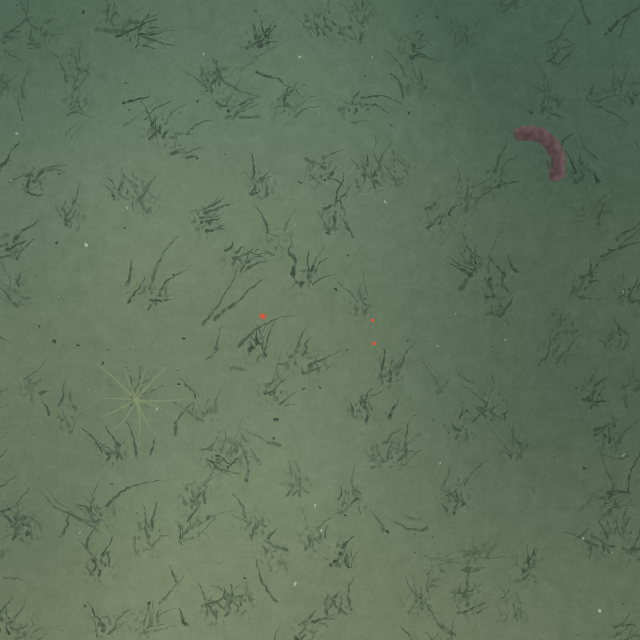
Give the GLSL for this texture, as a Shadertoy shader.

```glsl
// Murky green seabed seen from above, littered with clumps of dark twigs.
// A broad light gradient carries cell-scattered ragged strokes and specks,
// plus a pale many-armed star, a plum-coloured curved animal and red spots.

#define CLUMP_CELLS 11.5
#define CLUMP_DENSITY 0.78
#define CLUMP_TWIGS 8
#define LONG_CELLS 6.0
#define LONG_DENSITY 0.75
#define TWIG_WIDTH 0.0021
#define TWIG_SPREAD 1.9
#define TWIG_OPACITY 0.86
#define SPECK_CELLS 27.0
#define MOTTLE 0.025
#define EXPOSURE 0.86
#define STAR_ARMS 11

const vec3 SHADE_GREEN = vec3(0.300, 0.368, 0.300);
const vec3 LIT_GREEN = vec3(0.465, 0.527, 0.422);
const vec3 TWIG_DARK = vec3(0.175, 0.235, 0.190);
const vec3 HAIR_PALE = vec3(0.52, 0.58, 0.50);
const vec3 SHELL_WHITE = vec3(0.72, 0.76, 0.69);
const vec3 STAR_COLOR = vec3(0.52, 0.57, 0.42);
const vec3 PLUM = vec3(0.335, 0.265, 0.275);
const vec3 SPOT_RED = vec3(0.88, 0.33, 0.23);

float soft;  // edge softness in canvas units

vec3 hash3(vec2 p) {
    vec3 q = fract(p.xyx * vec3(0.1031, 0.1030, 0.0973));
    q += dot(q, q.yxz + 33.33);
    return fract((q.xxy + q.yzz) * q.zyx);
}

float gradientNoise(vec2 p) {
    vec2 i = floor(p), f = fract(p);
    vec2 u = f * f * f * (f * (f * 6.0 - 15.0) + 10.0);
    vec2 e = vec2(0.0, 1.0);
    float a = dot(hash3(i).xy * 2.0 - 1.0, f);
    float b = dot(hash3(i + e.yx).xy * 2.0 - 1.0, f - e.yx);
    float c = dot(hash3(i + e.xy).xy * 2.0 - 1.0, f - e.xy);
    float d = dot(hash3(i + e.yy).xy * 2.0 - 1.0, f - e.yy);
    return mix(mix(a, b, u.x), mix(c, d, u.x), u.y);
}

vec2 noisePair(vec2 p) { return vec2(gradientNoise(p), gradientNoise(p + 31.0)); }

float fill(float dist) { return 1.0 - smoothstep(-soft, soft, dist); }

// Tapered stroke from the origin, bowed into a parabola
float twig(vec2 p, float angle, float len, float bend, float width) {
    vec2 dir = vec2(cos(angle), sin(angle));
    vec2 q = vec2(dot(p, dir), dir.x * p.y - dir.y * p.x);
    float t = clamp(q.x / len, 0.0, 1.0);
    float d = length(q - vec2(t * len, bend * len * t * (1.0 - t)));
    return fill(d - width * (1.0 - 0.75 * t));
}

// Coverage of twig clumps, one possible clump per grid cell
float twigLayer(vec2 p, float cells, int count, float density, float width, float seed) {
    float cover = 0.0;
    float crumbs = smoothstep(0.0, 0.3, gradientNoise(p * vec2(150.0, 105.0) + seed));
    for (int j = -1; j <= 1; j++)
    for (int i = -1; i <= 1; i++) {
        vec2 cell = floor(p * cells) + vec2(i, j);
        vec3 h = hash3(cell + seed);
        if (h.z > density) continue;
        vec2 local = p - (cell + h.xy) / cells;
        vec3 style = hash3(cell + seed + 71.0);
        float lean = mix(0.2, 2.1, style.x);
        float strength = mix(0.55, 1.0, style.y);
        for (int k = 0; k < count; k++) {
            vec3 r = hash3(cell * 3.7 + seed + float(k) * 17.3);
            vec3 s = hash3(cell * 5.1 + seed + float(k) * 29.7);
            vec2 root = (s.xy - 0.5) * 0.5 / cells;
            float len = (0.16 + 0.5 * r.y * r.y) / cells;
            float w = width * mix(0.4, 1.5, s.z);
            float stroke = twig(local - root, lean + (r.x - 0.5) * TWIG_SPREAD, len, s.x - 0.5, w);
            cover = max(cover, stroke * strength * mix(0.4, 1.0, r.z));
        }
        float near = exp(-dot(local, local) * cells * cells * 20.0);
        cover = max(cover, 0.85 * near * crumbs * strength * step(4.0, float(count)));
    }
    return cover;
}

// Uneven light over the silt, cooler towards the top
vec3 seabed(vec2 p) {
    float right = smoothstep(0.42, 0.92, p.x) * (1.0 - 0.35 * smoothstep(0.35, 0.0, p.y));
    float light = EXPOSURE - 0.8 * right - 0.42 * smoothstep(0.6, 1.05, p.y) - 0.25 * smoothstep(0.28, 0.0, p.x);
    light += 0.15 * smoothstep(0.45, 0.0, p.y) + 0.24 * gradientNoise(p * 3.0 + 4.0);
    vec3 color = mix(SHADE_GREEN, LIT_GREEN, clamp(light, 0.0, 1.05));
    color += vec3(-0.02, 0.006, 0.014) * smoothstep(0.45, 1.0, p.y);
    color += vec3(0.010, -0.004, -0.010) * smoothstep(0.4, 0.0, p.y);
    float mottle = gradientNoise(p * 38.0) + 0.8 * gradientNoise(p * 95.0) + 0.9 * gradientNoise(p * 220.0);
    return color + MOTTLE * mottle;
}

// Distance to a thick arc centred on the direction "middle"
float arcDistance(vec2 p, float middle, float halfAngle, float radius, float thick) {
    float a = atan(p.y, p.x) - middle;
    a = clamp(atan(sin(a), cos(a)), -halfAngle, halfAngle) + middle;
    return length(p - radius * vec2(cos(a), sin(a))) - thick;
}

void mainImage(out vec4 fragColor, in vec2 fragCoord) {
    vec2 p = fragCoord / iResolution.y;
    soft = max(0.0010, 0.6 / iResolution.y);
    vec3 color = seabed(p);

    // Twigs: crooked by coarse and fine warp, broken by grain
    vec2 warp = 0.005 * noisePair(p * 42.0) + 0.0032 * noisePair(p * 125.0);
    float ragged = mix(0.4, 1.0, smoothstep(-0.3, 0.12, gradientNoise(p * 120.0)));
    float hairs = twigLayer(p + warp, 8.0, 2, 0.5, 0.0007, 150.0);
    float twigs = twigLayer(p + warp, CLUMP_CELLS, CLUMP_TWIGS, CLUMP_DENSITY, TWIG_WIDTH, 11.0);
    twigs = max(twigs, twigLayer(p + warp, LONG_CELLS, 3, LONG_DENSITY, TWIG_WIDTH * 1.1, 83.0));
    color = mix(color, HAIR_PALE, 0.4 * hairs);
    color = mix(color, TWIG_DARK, TWIG_OPACITY * ragged * twigs);

    // Specks: small dark crumbs, a few white shells
    vec2 cell = floor(p * SPECK_CELLS);
    vec3 h = hash3(cell + 211.0), kind = hash3(cell + 307.0);
    vec2 offset = p - (cell + 0.2 + 0.6 * h.xy) / SPECK_CELLS;
    float speck = fill(length(offset + 1.5 * warp) - mix(0.0005, 0.0026, h.z * h.z)) * step(kind.x, 0.28);
    color = mix(color, kind.y < 0.2 ? SHELL_WHITE : TWIG_DARK, 0.75 * speck);

    // Pale star with uneven arms
    for (int k = 0; k < STAR_ARMS; k++) {
        vec3 r = hash3(vec2(k, 5.0));
        float angle = (float(k) + 0.6 * r.x) * 6.2832 / float(STAR_ARMS);
        float arm = twig(p - vec2(0.213, 0.375), angle, mix(0.04, 0.085, r.y), r.z * 0.4 - 0.2, 0.0024);
        color = mix(color, STAR_COLOR, 0.6 * arm);
    }

    // Plum-coloured curved animal, lighter along its back
    vec2 q = p - vec2(0.825, 0.745);
    float body = arcDistance(q + warp, 0.7, 1.1, 0.047, 0.0115);
    vec3 skin = PLUM * (1.0 + 0.2 * smoothstep(0.045, 0.057, length(q)) + 0.3 * gradientNoise(p * 120.0));
    color = mix(color, skin, 0.95 * fill(body));

    // Red light spots: position and radius
    vec3 spots[3] = vec3[3](vec3(0.411, 0.506, 0.0042), vec3(0.582, 0.5, 0.0026), vec3(0.585, 0.463, 0.0032));
    for (int k = 0; k < 3; k++)
        color = mix(color, SPOT_RED, 0.9 * fill(length(p - spots[k].xy + 0.5 * warp) - spots[k].z));

    fragColor = vec4(color, 1.0);
}
```
